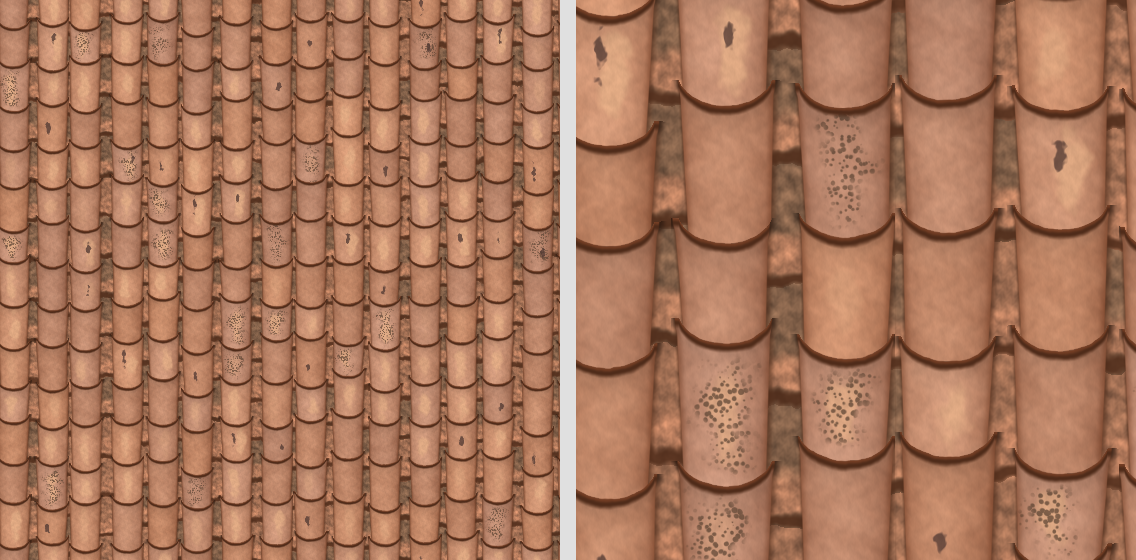
Left: the whole. Right: its middle third, enlarged.
Reproduce this texture procedurally as a Shadertoy shader.

```glsl
// Weathered terracotta barrel roof tiles in uneven vertical columns.
#define COLS 15.0
#define ROWS 14.0
#define HALF_WIDTH 0.395
#define ARC_DEPTH 0.27
#define RIM 0.045
#define COLUMN_JITTER 0.13
#define EDGE_JITTER 0.24
#define PALE vec3(0.85, 0.63, 0.50)
#define CLAY vec3(0.65, 0.44, 0.33)
#define SOIL vec3(0.50, 0.37, 0.28)
#define RUST vec3(0.45, 0.24, 0.14)
#define SHADOW vec3(0.31, 0.17, 0.10)

float hash(vec2 p) {
    p = fract(p * vec2(0.1631, 0.2717) + 0.137);
    p += dot(p, p.yx + 31.32);
    return fract((p.x + p.y) * p.x * 7.31);
}

// Layered sines, about -1 to 1
float ripples(vec2 p) {
    float sum = 0.0, amp = 0.5;
    for (int i = 0; i < 4; i++) {
        sum += amp * sin(p.x + 1.7 * sin(p.y)) * cos(p.y + 0.8 * sin(p.x));
        p = mat2(1.5, 1.1, -1.1, 1.5) * p + 2.3;
        amp *= 0.6;
    }
    return sum;
}

// Distance to the nearest scattered point
float cellular(vec2 p) {
    vec2 cell = floor(p);
    float nearest = 2.0;
    for (int j = -1; j <= 1; j++)
        for (int i = -1; i <= 1; i++) {
            vec2 c = cell + vec2(i, j);
            vec2 point = c + vec2(hash(c), hash(c + 57.3));
            nearest = min(nearest, distance(p, point));
        }
    return nearest;
}

float columnCentre(float col) {
    return col + 0.5 + COLUMN_JITTER * (hash(vec2(mod(col, COLS), 3.0)) - 0.5);
}

float tileEdge(float col, float row) {
    return row + EDGE_JITTER * (hash(vec2(col + 20.0, mod(row, ROWS))) - 0.5);
}

// Broken under-tiles and dirt between the columns
vec3 gapColour(vec2 g, vec2 p, float gapDist, float rightSide) {
    float gap = mod(floor(g.x + 0.5), COLS);
    float y = g.y + hash(vec2(gap, 71.0)) + 0.07 * ripples(p * 70.0);
    float piece = hash(vec2(gap, 90.0 + mod(floor(y), ROWS)));
    float f = fract(y);
    vec3 col = mix(SOIL, CLAY, step(0.55, piece) * 0.75);
    float lip = smoothstep(0.1, 0.15, f) * (1.0 - smoothstep(0.35, 0.5, f));
    col = mix(col, CLAY * 1.1, 0.85 * lip);
    col *= 1.1 + 0.3 * ripples(p * 190.0) - 0.2 * cellular(p * 130.0);
    col = mix(col, SHADOW, 0.85 * (1.0 - smoothstep(0.02, 0.09, abs(f - 0.06))));
    float reach = mix(0.03, 0.07, rightSide);
    return mix(SHADOW, col, 0.35 + 0.65 * smoothstep(-0.01, reach, gapDist));
}

// Fired clay with pale streaks, speckles and chips; u across, v upward
vec3 tileColour(float u, float v, vec2 id, vec2 p) {
    float tone = hash(id + 5.0), wear = hash(id + 41.0), spot = hash(id + 83.0);
    float blotch = ripples(p * 75.0 + 9.0 * tone);
    float light = 0.72 - 0.7 * u * u - 0.15 * u + 0.4 * (wear - 0.5) + 0.25 * blotch;
    vec3 col = mix(CLAY, PALE, light);
    col *= mix(vec3(1.02, 0.99, 0.96), vec3(0.97, 0.98, 1.03), tone);

    vec2 q = vec2(u - 0.5 * (spot - 0.5), v - 0.5);
    float streak = 1.0 - smoothstep(0.35, 1.0, length(q / vec2(0.45, 0.42)) + 0.6 * blotch);
    col = mix(col, vec3(0.90, 0.69, 0.53), 0.75 * streak * smoothstep(0.3, 0.7, wear));

    float grit = cellular(p * 260.0) + 0.35 * ripples(p * 140.0);
    float speck = 1.0 - smoothstep(0.15, 0.45, grit);
    float area = 1.0 - smoothstep(0.4, 1.0, length(q / vec2(0.75, 0.48)) + 0.7 * blotch);
    col = mix(col, SOIL * 0.75, 0.75 * speck * area * step(0.88, tone));

    vec2 c = vec2(u - 0.7 * (tone - 0.5), v - 0.35 - 0.35 * wear);
    float chip = length(c / vec2(0.20, 0.20)) + 0.8 * ripples(p * 130.0);
    col = mix(col, vec3(0.34, 0.24, 0.21), 0.8 * (1.0 - smoothstep(0.4, 0.75, chip)) * step(0.86, spot));

    col *= 1.0 + 0.06 * ripples(p * vec2(400.0, 260.0));
    return mix(col, RUST, 0.5 * smoothstep(0.82, 1.05, abs(u)));
}

void mainImage(out vec4 fragColor, in vec2 fragCoord) {
    vec2 p = fragCoord / iResolution.xy;
    vec2 g = p * vec2(COLS, ROWS) + vec2(0.15, -0.35);
    vec2 aa = vec2(COLS, ROWS) / iResolution.xy;

    // Column, and the curved lower edge of each tile
    float column = floor(g.x);
    float col = mod(column, COLS);
    float x = g.x - columnCentre(column);
    float arc = min(abs(x) / (HALF_WIDTH + 0.02), 1.0);
    float y = g.y - ARC_DEPTH * (1.0 - sqrt(1.0 - 0.95 * arc * arc));
    y -= 0.3 * (hash(vec2(col, 13.0)) - 0.5) + 0.012 * ripples(p * 110.0);
    float row = floor(y);
    if (y < tileEdge(col, row)) row -= 1.0;
    else if (y >= tileEdge(col, row + 1.0)) row += 1.0;
    float above = y - tileEdge(col, row);
    float below = tileEdge(col, row + 1.0) - y;
    float v = above / (above + below);
    vec2 id = vec2(col, mod(row, ROWS));

    // Each tile sits a little askew, narrows downward and flares at the rim
    x += 0.05 * (hash(id + 29.0) - 0.5) + 0.07 * (hash(id + 63.0) - 0.5) * (v - 0.5);
    float flare = 1.0 - smoothstep(0.04, 0.14, below);
    float halfWidth = HALF_WIDTH + 0.05 * (v - 0.5) + 0.015 * flare;
    float edge = abs(x) - halfWidth;
    float neighbour = abs(g.x - columnCentre(column + sign(x))) - HALF_WIDTH;
    float rightSide = edge < neighbour ? step(0.0, x) : step(x, 0.0);

    // Shaded rim under the tile above
    vec3 tile = tileColour(x / halfWidth, v, id, p);
    tile *= 1.0 - 0.25 * exp(-9.0 * below);
    float rim = 1.0 - smoothstep(RIM, RIM + 0.05, below);
    vec3 rimColour = mix(RUST, SHADOW, smoothstep(0.1, 0.9, below / RIM));
    tile = mix(tile, rimColour, rim * smoothstep(-aa.y, aa.y, below));
    tile = mix(RUST, tile, smoothstep(-aa.y, aa.y, above));

    vec3 gap = gapColour(g, p, min(edge, neighbour), rightSide);
    gap *= 1.0 - 0.35 * flare * (1.0 - smoothstep(0.0, 0.08, edge));
    fragColor = vec4(mix(tile, gap, smoothstep(-aa.x, aa.x, edge)), 1.0);
}
```
